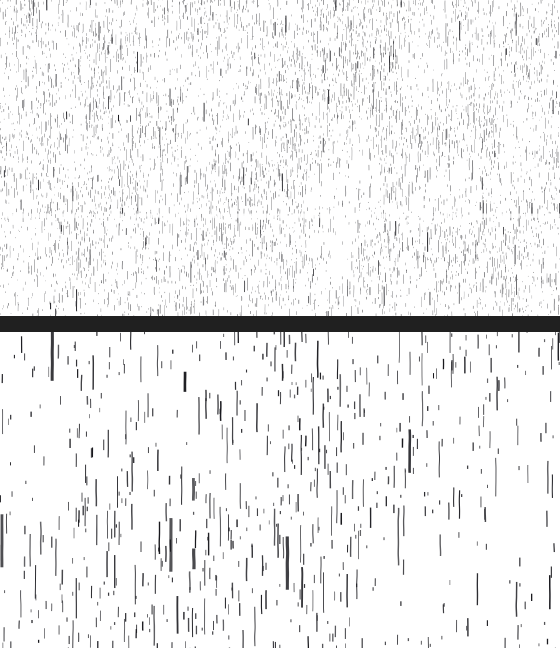
Top: the whole. Bottom: its middle third, enlarged.
A Shadertoy shader for this texture:

```glsl
// Fine vertical dark dashes and specks scattered in loose clusters on white.

const vec3 PAPER = vec3(1.0);
const vec3 INK = vec3(0.09, 0.09, 0.11);

// All lengths are in canvas heights.
const vec2 CLUSTER_SCALE = vec2(13.0, 5.0);
const vec2 CLUSTER_RANGE = vec2(0.35, 1.65);
const vec2 OPACITY_RANGE = vec2(0.65, 1.0);
const float WOBBLE = 0.0005;
const float WOBBLE_SCALE = 90.0;
const float SEAM_HEIGHT = 0.317;
const float SEAM_HALF_WIDTH = 0.007;

struct Layer {
    vec2 cell;         // column width and row height
    vec2 lengthRange;
    vec2 widthRange;
    float density;     // chance that a cell holds a dash
};

const Layer SPECKS = Layer(vec2(0.010, 0.016), vec2(0.003, 0.012), vec2(0.0007, 0.0014), 0.28);
const Layer DASHES = Layer(vec2(0.006, 0.045), vec2(0.008, 0.043), vec2(0.0008, 0.0016), 0.37);
const Layer BOLD = Layer(vec2(0.012, 0.075), vec2(0.020, 0.070), vec2(0.0014, 0.0034), 0.085);

// Integer hash giving three values from 0 to 1.
vec3 hash3(ivec3 p) {
    uvec3 v = uvec3(p) * 1664525u + 1013904223u;
    v.x += v.y * v.z;
    v.y += v.z * v.x;
    v.z += v.x * v.y;
    v ^= v >> 16u;
    v.x += v.y * v.z;
    v.y += v.z * v.x;
    v.z += v.x * v.y;
    return vec3(v >> 8u) / 16777216.0;
}

float valueNoise(vec2 p, int seed) {
    ivec2 i = ivec2(floor(p));
    vec2 f = fract(p);
    f = f * f * (3.0 - 2.0 * f);
    float a = hash3(ivec3(i, seed)).x;
    float b = hash3(ivec3(i + ivec2(1, 0), seed)).x;
    float c = hash3(ivec3(i + ivec2(0, 1), seed)).x;
    float d = hash3(ivec3(i + ivec2(1, 1), seed)).x;
    return mix(mix(a, b, f.x), mix(c, d, f.x), f.y);
}

// Share of a square pixel that lies inside a box.
float boxCoverage(vec2 offset, vec2 halfSize, float pixel) {
    vec2 high = min(offset + 0.5 * pixel, halfSize);
    vec2 low = max(offset - 0.5 * pixel, -halfSize);
    vec2 overlap = clamp((high - low) / pixel, 0.0, 1.0);
    return overlap.x * overlap.y;
}

// Light left after the dashes of one layer.
float layerLight(vec2 pos, Layer layer, int seed, float pixel) {
    float light = 1.0;
    int homeColumn = int(floor(pos.x / layer.cell.x));
    for (int dx = -1; dx <= 1; dx++) {
        int column = homeColumn + dx;
        float shift = hash3(ivec3(column, 7, seed)).x;
        int homeRow = int(floor(pos.y / layer.cell.y - shift));
        for (int dy = -1; dy <= 1; dy++) {
            int row = homeRow + dy;
            vec3 place = hash3(ivec3(column, row, seed + 11));
            vec3 shape = hash3(ivec3(column, row, seed + 23));

            vec2 corner = vec2(float(column), float(row) + shift) * layer.cell;
            vec2 middle = corner + 0.5 * layer.cell;
            float cluster = valueNoise(middle * CLUSTER_SCALE, 101);
            float chance = layer.density * mix(CLUSTER_RANGE.x, CLUSTER_RANGE.y, cluster);
            if (place.z > chance) continue;

            // Short dashes are more common than long ones.
            vec2 size = vec2(mix(layer.widthRange.x, layer.widthRange.y, shape.x),
                             mix(layer.lengthRange.x, layer.lengthRange.y, shape.y * shape.y));
            vec2 center = corner + 0.5 * size + place.xy * (layer.cell - size);
            float opacity = mix(OPACITY_RANGE.x, OPACITY_RANGE.y, shape.z);
            light *= 1.0 - opacity * boxCoverage(pos - center, 0.5 * size, pixel);
        }
    }
    return light;
}

void mainImage(out vec4 fragColor, in vec2 fragCoord) {
    float pixel = 1.0 / iResolution.y;
    vec2 pos = fragCoord * pixel;

    // Slightly uneven edges.
    vec2 bent = pos;
    bent.x += WOBBLE * (valueNoise(pos * WOBBLE_SCALE, 202) - 0.5);

    // Long strokes break at a thin level seam; specks cross it.
    float strokes = layerLight(bent, DASHES, 300, pixel) * layerLight(bent, BOLD, 400, pixel);
    float seam = 1.0 - smoothstep(SEAM_HALF_WIDTH - pixel, SEAM_HALF_WIDTH + pixel,
                                  abs(pos.y - SEAM_HEIGHT));
    strokes = mix(strokes, 1.0, 0.8 * seam);

    float light = strokes * layerLight(pos, SPECKS, 500, pixel);
    fragColor = vec4(mix(INK, PAPER, light), 1.0);
}
```
